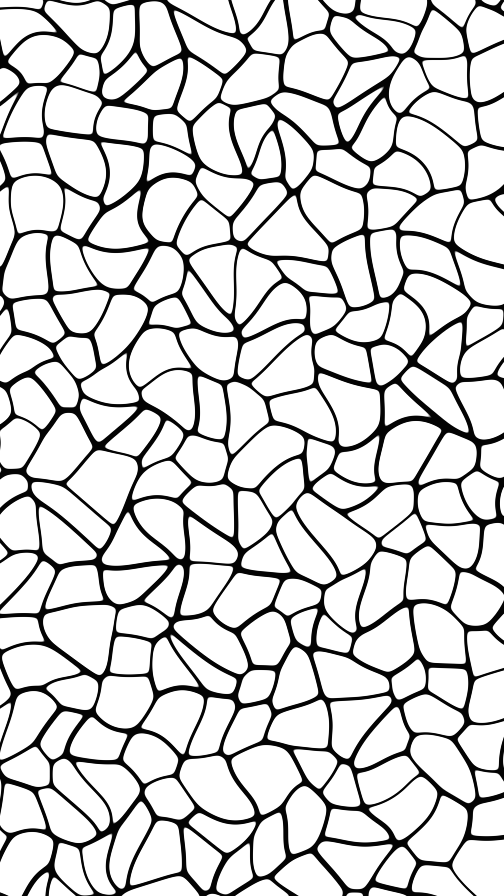
Give the GLSL for this pattern, as a WebGL 2 fragment shader.

```glsl
#version 300 es
precision highp float;

uniform vec2 u_resolution;
out vec4 fragColor;

const vec3 PAPER = vec3(1.0);
const vec3 INK = vec3(0.01);
const float CELLS_ACROSS = 10.8;  // cells along the canvas width
const float JITTER = 0.84;        // irregularity of the cell centres
const float HALF_WIDTH = 0.040;   // mean half line width, in cells
const float WIDTH_SPREAD = 0.45;  // relative width change between lines
const float CORNER_SHARPNESS = 26.0;
const float BEND = 0.15;          // strength of the curving of lines
const float BEND_FREQUENCY = 2.3;
const float EDGE_SOFTNESS = 0.6;  // in pixels

vec2 hash22(vec2 p) {
    vec3 q = fract(p.xyx * vec3(0.1031, 0.1030, 0.0973));
    q += dot(q, q.yzx + 33.33);
    return fract((q.xx + q.yz) * q.zy);
}

vec2 cellCentre(vec2 id) {
    return id + 0.5 + JITTER * (hash22(id + 71.0) - 0.5);
}

// Layered sines that turn straight borders into arcs
vec2 bend(vec2 p) {
    vec2 q = p + BEND * sin(BEND_FREQUENCY * p.yx + vec2(0.7, 2.9));
    vec2 diagonal = vec2(q.x + q.y, q.x - q.y);
    return q + BEND * sin(0.8 * BEND_FREQUENCY * diagonal.yx + vec2(4.1, 1.6));
}

vec2 nearestCell(vec2 p) {
    vec2 base = floor(p);
    vec2 nearest = base;
    float best = 1e5;
    for (int y = -1; y <= 1; y++) {
        for (int x = -1; x <= 1; x++) {
            vec2 id = base + vec2(x, y);
            vec2 offset = cellCentre(id) - p;
            float d = dot(offset, offset);
            if (d < best) {
                best = d;
                nearest = id;
            }
        }
    }
    return nearest;
}

// Signed distance to the inked borders, with filleted junctions
float crackDistance(vec2 p) {
    const float STEP = 0.01;
    vec2 q = bend(p);
    mat2 stretch = mat2(bend(p + vec2(STEP, 0.0)) - q,
                        bend(p + vec2(0.0, STEP)) - q) / STEP;
    vec2 home = nearestCell(q);
    vec2 centre = cellCentre(home);
    float total = 0.0;
    for (int y = -2; y <= 2; y++) {
        for (int x = -2; x <= 2; x++) {
            if (x == 0 && y == 0) continue;
            vec2 id = home + vec2(x, y);
            vec2 other = cellCentre(id);
            vec2 normal = normalize(other - centre);
            // Undo the stretch of the bend so lines keep their width
            float d = dot(0.5 * (centre + other) - q, normal) / length(normal * stretch);
            float variation = 2.0 * hash22(home + id + 190.0).x - 1.0;
            d -= HALF_WIDTH * (1.0 + WIDTH_SPREAD * variation);
            total += exp(-CORNER_SHARPNESS * d);
        }
    }
    return -log(total) / CORNER_SHARPNESS;
}

void main() {
    float pixel = CELLS_ACROSS / u_resolution.x;
    float d = crackDistance(gl_FragCoord.xy * pixel);
    float paper = smoothstep(-EDGE_SOFTNESS * pixel, EDGE_SOFTNESS * pixel, d);
    fragColor = vec4(mix(INK, PAPER, paper), 1.0);
}
```
